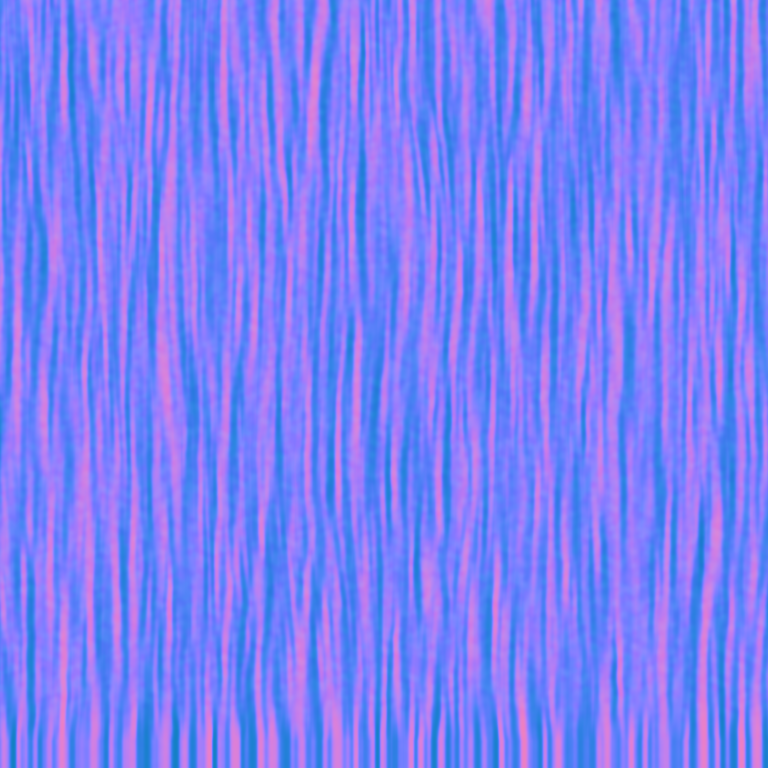
Reproduce this texture map procedurally as a WebGL 2 fragment shader.

```glsl
#version 300 es
precision highp float;
// Normal map of fine combed fibres running up the canvas.
// Layers of tall column noise, each less its neighbour, give the sideways
// slope; a slow warp makes the strands lean; the unit normal goes into RGB.

#define STRANDS 122.0      // main strand columns across the canvas
#define STRAND_ROWS 7.5    // strand segments up the canvas
#define RELIEF 0.90        // overall sideways slope
#define SHARPEN 0.50       // share of the neighbour strand taken away
#define BIAS -0.022        // constant lean of the slope to the blue side
#define LEAN 0.013         // sideways drift of the strands
#define GRAIN_SCALE 115.0  // fine grain cells across the canvas
#define GRAIN 0.075        // slope of the fine grain
#define ROOT_TOP 0.10      // height of the straight, harder root band
#define ROOT_FLAT 0.035    // below this the strands stop changing
#define ROOT_GAIN 0.65     // extra slope in the root band

uniform vec2 u_resolution;
out vec4 fragColor;

float hash(vec2 p) {
    vec3 q = fract(vec3(p.xyx) * vec3(0.1031, 0.1030, 0.0973));
    q += dot(q, q.yzx + 33.33);
    return fract((q.x + q.y) * q.z);
}

// Smooth value noise in -1..1
float softNoise(vec2 p) {
    vec2 cell = floor(p);
    vec2 t = smoothstep(0.0, 1.0, p - cell);
    float low = mix(hash(cell), hash(cell + vec2(1, 0)), t.x);
    float high = mix(hash(cell + vec2(0, 1)), hash(cell + vec2(1, 1)), t.x);
    return mix(low, high, t.y) * 2.0 - 1.0;
}

// One column: noise along y, with its own phase and segment length
float column(float id, float y, float seed) {
    float stretch = 0.7 + 0.7 * hash(vec2(id, seed + 7.0));
    float v = y * stretch + 20.0 * hash(vec2(id, seed + 3.0));
    float segment = floor(v);
    float a = hash(vec2(id, segment + seed));
    float b = hash(vec2(id, segment + 1.0 + seed));
    return mix(a, b, smoothstep(0.0, 1.0, v - segment)) * 2.0 - 1.0;
}

// Neighbouring columns blended into soft vertical strands
float strands(vec2 p, float seed) {
    float id = floor(p.x);
    float t = smoothstep(0.0, 1.0, p.x - id);
    return mix(column(id, p.y, seed), column(id + 1.0, p.y, seed), t);
}

void main() {
    vec2 uv = gl_FragCoord.xy / u_resolution;
    float root = 1.0 - smoothstep(ROOT_FLAT, ROOT_TOP, uv.y);
    vec2 p = vec2(uv.x, max(uv.y, ROOT_FLAT)) + 1.0;

    // Small ripple shared by all layers
    float ripple = 0.0009 * softNoise(p * vec2(70.0, 42.0));

    // Sum of strand layers, each with its own lean
    float slope = 0.0;
    float weight = 0.68;
    float scale = 1.0;
    for (int i = 0; i < 3; i++) {
        float seed = 41.0 * float(i + 1);
        float drift = ripple + LEAN * softNoise(p * vec2(9.0, 3.6) + seed);
        drift += 0.002 * softNoise(p * vec2(31.0, 8.0) + seed);
        vec2 q = vec2(p.x + drift, p.y) * vec2(STRANDS, STRAND_ROWS) * scale;
        float ridge = strands(q, seed);
        float neighbour = strands(q + vec2(1.25, 0.0), seed);
        slope += weight * (ridge - SHARPEN * neighbour);
        weight *= 0.68;
        scale = i == 0 ? 1.4 : 0.62;
    }
    slope = slope * RELIEF * (1.0 + ROOT_GAIN * root) + BIAS;

    // Slanted fine grain, fading out in the root band
    vec2 g = mat2(0.9, 0.45, -0.45, 0.9) * uv * GRAIN_SCALE + 200.0;
    vec2 grain = vec2(softNoise(g), softNoise(g * 1.1 + 57.0));
    grain *= GRAIN * (1.0 - 0.8 * root);

    vec3 normal = normalize(vec3(slope + grain.x, grain.y, 1.0));
    fragColor = vec4(normal * 0.5 + 0.5, 1.0);
}
```
